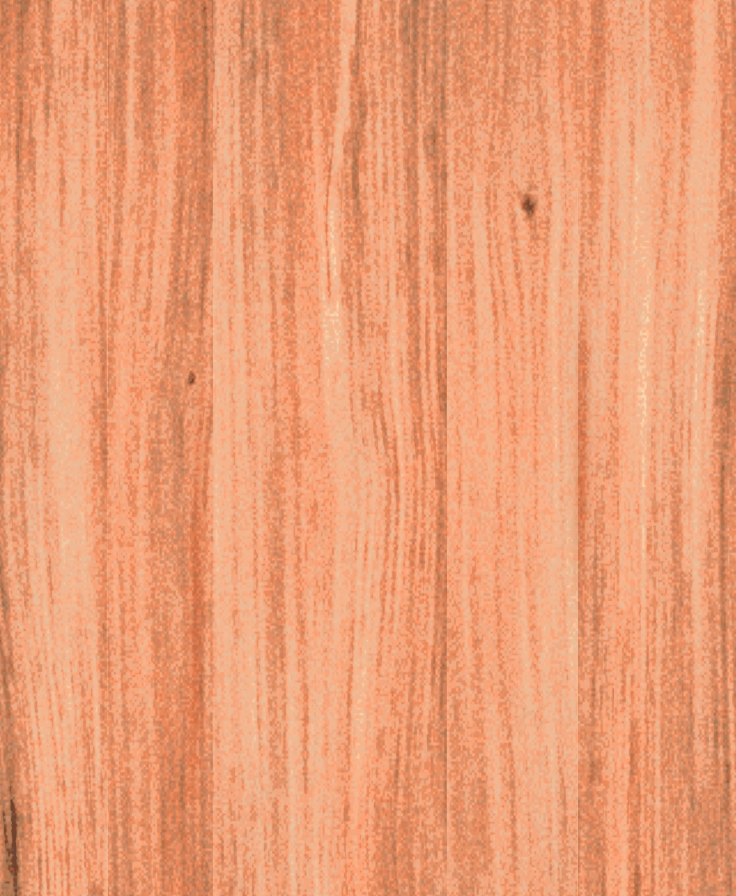
Write a WebGL 2 fragment shader that draws this texture.

```glsl
#version 300 es
precision highp float;
// Warm reddish wood boards with vertical grain, a pale heart streak and small knots.

uniform vec2 u_resolution;
out vec4 fragColor;

const vec4 BOARD_EDGES = vec4(0.120, 0.238, 0.499, 0.645);

float hash(vec2 p) {
    vec3 q = fract(p.xyx * 0.1031);
    q += dot(q, q.yzx + 33.33);
    return fract((q.x + q.y) * q.z);
}

// Value noise centred on zero
float noise(vec2 p) {
    vec2 cell = floor(p), f = fract(p);
    f = f * f * (3.0 - 2.0 * f);
    float low = mix(hash(cell), hash(cell + vec2(1, 0)), f.x);
    float high = mix(hash(cell + vec2(0, 1)), hash(cell + vec2(1, 1)), f.x);
    return mix(low, high, f.y) - 0.5;
}

// Soft vertical band that fades out at both ends
float streak(vec2 p, float x, float width, float bottom, float top) {
    float d = (p.x - x) / width;
    float ends = smoothstep(bottom - 0.1, bottom + 0.1, p.y)
               * (1.0 - smoothstep(top - 0.1, top + 0.1, p.y));
    return exp(-d * d) * ends;
}

// Pulls grain coordinates together so that lines flow around a knot
float knotBend(vec2 p, vec2 centre, float size) {
    vec2 d = (p - centre) / (size * vec2(2.0, 5.0));
    return -(p.x - centre.x) * 0.65 * exp(-dot(d, d));
}

float knotMask(vec2 p, vec2 centre, float size) {
    vec2 d = (p - centre) / (size * vec2(0.65, 1.2));
    float ragged = length(d) + 0.9 * noise(p * 130.0);
    return 1.0 - smoothstep(0.35, 1.15, ragged);
}

// Darkening towards the right side of each board, with a thin seam
float boardShade(vec2 p) {
    float shade = 0.0;
    for (int i = 0; i < 4; i++) {
        float d = BOARD_EDGES[i] - p.x;
        float inside = smoothstep(-0.001, 0.002, d);
        float strength = 0.7 + 0.8 * noise(vec2(float(i) * 7.3, p.y * 2.5));
        shade += inside * strength * (0.20 * exp(-abs(d) / 0.022)
                                    + 0.10 * exp(-abs(d) / 0.002));
    }
    return shade;
}

float grain(vec2 p, float board) {
    vec2 g = p + vec2(board * 3.7, board * 5.1);
    float tone = 0.38 * noise(g * vec2(24.0, 0.9));
    tone += 0.32 * noise(g * vec2(75.0, 2.2));
    tone += 0.36 * noise(g * vec2(170.0, 5.0));

    // Growth lines, stronger in some zones than in others
    float phase = g.x * 88.0 + 3.0 * noise(g * vec2(9.0, 1.2));
    float zone = smoothstep(-0.25, 0.3, noise(g * vec2(8.0, 1.6) + 40.0));
    tone += 0.09 * zone * sin(6.2832 * phase);

    // Short dark pores
    float pores = smoothstep(0.1, 0.4, noise(g * vec2(210.0, 24.0)));
    return tone - pores * (0.10 + 0.14 * zone);
}

vec3 woodColour(float t) {
    vec3 c = mix(vec3(0.47, 0.25, 0.16), vec3(0.72, 0.46, 0.31), smoothstep(-0.25, 0.12, t));
    c = mix(c, vec3(0.82, 0.51, 0.36), smoothstep(0.14, 0.32, t));
    c = mix(c, vec3(0.91, 0.56, 0.39), smoothstep(0.32, 0.49, t));
    c = mix(c, vec3(0.96, 0.65, 0.49), smoothstep(0.49, 0.64, t));
    c = mix(c, vec3(0.95, 0.71, 0.56), smoothstep(0.66, 0.86, t));
    return mix(c, vec3(1.0, 0.87, 0.70), smoothstep(0.92, 1.3, t));
}

// Dim corners, dusky top and brown lower right
float edgeShade(vec2 p, float width) {
    float left = 1.0 - smoothstep(0.0, 0.07, p.x);
    float right = smoothstep(0.72 * width, width, p.x) * (1.0 - smoothstep(0.1, 0.75, p.y));
    float top = smoothstep(0.75, 1.0, p.y);
    float bottom = 1.0 - smoothstep(0.0, 0.22, p.y);
    return 0.24 * left + 0.24 * right + 0.15 * top + 0.08 * bottom;
}

void main() {
    vec2 p = gl_FragCoord.xy / u_resolution.y;
    float width = u_resolution.x / u_resolution.y;
    float board = dot(step(BOARD_EDGES, vec4(p.x)), vec4(1.0));
    vec2 bigKnot = vec2(0.5885, 0.776), smallKnot = vec2(0.2135, 0.579);

    // Bent grain coordinates
    vec2 g = p;
    g.x += 0.035 * noise(p * vec2(3.5, 2.2) + board * 9.0);
    g.x -= 0.07 * streak(p, 0.43, 0.07, 0.0, 0.5) * (p.y - 0.25);
    g.x += knotBend(p, bigKnot, 0.018) + knotBend(p, smallKnot, 0.009);

    float tone = 0.66 + grain(g, board) - boardShade(p) - edgeShade(p, width);
    tone += 0.10 * (hash(vec2(board, 4.0)) - 0.5);

    // Pale heart with fine dark cracks beside it
    float heart = 0.379 + 0.008 * cos(11.6 * (p.y - 0.98)) + 0.008 * noise(p * vec2(40.0, 9.0));
    tone += 0.42 * streak(p, heart, 0.009, 0.62, 1.1) + 0.2 * streak(p, heart, 0.013, 0.2, 0.65);
    float broken = smoothstep(-0.05, 0.25, noise(p * vec2(30.0, 16.0)));
    tone -= 0.4 * broken * streak(p, heart - 0.006, 0.0018, 0.6, 0.95);

    // Fine speckle and knots
    tone += 0.34 * noise(p * vec2(390.0, 330.0));
    float knots = max(knotMask(p, bigKnot, 0.018), knotMask(p, smallKnot, 0.008));
    tone -= 0.62 * knots;

    // Colour, muted patches and orange resin streaks
    vec3 colour = woodColour(tone);
    float muted = noise(p * vec2(210.0, 170.0)) + 0.6 * noise(g * vec2(20.0, 2.0) + 70.0);
    colour += muted * vec3(-0.05, 0.035, 0.055);
    float drift = 0.012 * noise(vec2(p.y * 8.0, 3.0));
    float resin = streak(p, 0.648 + drift, 0.009, 0.36, 0.62)
                + streak(p, 0.220 + drift, 0.008, 0.1, 0.55);
    colour *= 1.0 - (0.7 * resin + 0.3 * knots) * vec3(0.07, 0.22, 0.32);
    fragColor = vec4(clamp(colour, 0.0, 1.0), 1.0);
}
```
